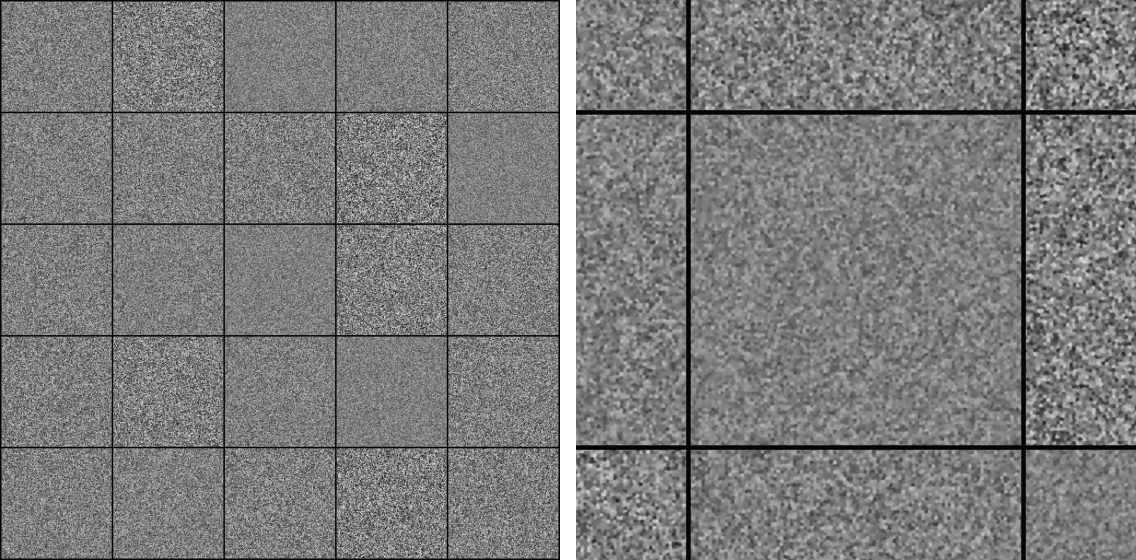
Left: the whole. Right: its middle third, enlarged.
Write a WebGL 2 fragment shader that draws this pattern.

```glsl
#version 300 es
precision highp float;

#define TILES 5
#define LINE_WIDTH 0.0027
#define LINE_GRAY 0.02
#define MEAN_GRAY 0.495
#define GRAIN_CELLS 512.0
#define GRAIN_BASE 0.14
#define GRAIN_RANGE 0.32
#define GRAIN_SHARPNESS 4.0
#define GRAIN_JITTER 0.7

uniform vec2 u_resolution;
out vec4 fragColor;

// Relative grain strength of each tile, bottom row first
const float tileContrast[TILES * TILES] = float[](
    0.54, 0.50, 0.62, 0.88, 0.68,
    0.60, 0.76, 0.43, 0.27, 0.62,
    0.52, 0.40, 0.27, 0.80, 0.60,
    0.50, 0.54, 0.60, 0.92, 0.24,
    0.50, 0.76, 0.27, 0.35, 0.47
);

vec4 hash42(vec2 p) {
    vec4 q = fract(p.xyxy * vec4(0.1031, 0.1030, 0.0973, 0.1099));
    q += dot(q, q.wzxy + 33.33);
    return fract((q.xxyz + q.yzzw) * q.zywx);
}

// Cellular grain in -1..1: random grays blended softly around jittered points
float cellularGrain(vec2 p) {
    vec2 cell = floor(p);
    float graySum = 0.0;
    float weightSum = 0.0;
    for (int y = -1; y <= 1; y++) {
        for (int x = -1; x <= 1; x++) {
            vec2 neighbor = cell + vec2(x, y);
            vec4 rnd = hash42(neighbor + 17.0);
            vec2 offset = neighbor + 0.5 + GRAIN_JITTER * (rnd.xy - 0.5) - p;
            float weight = exp(-GRAIN_SHARPNESS * dot(offset, offset));
            graySum += weight * (rnd.z + rnd.w - 1.0);
            weightSum += weight;
        }
    }
    return graySum / weightSum;
}

void main() {
    vec2 uv = gl_FragCoord.xy / u_resolution;
    vec2 pixelSize = 1.0 / u_resolution;

    // Tile grid, inset so the outer lines lie fully inside the canvas
    float pitch = (1.0 - LINE_WIDTH) / float(TILES);
    vec2 grid = (uv - 0.5 * LINE_WIDTH) / pitch;
    ivec2 tile = clamp(ivec2(floor(grid)), 0, TILES - 1);

    // Grain with its own contrast in every tile
    float contrast = tileContrast[tile.y * TILES + tile.x];
    float amplitude = GRAIN_BASE + GRAIN_RANGE * contrast;
    float gray = MEAN_GRAY + amplitude * cellularGrain(uv * GRAIN_CELLS);

    // Antialiased dividing lines
    vec2 lineDistance = abs(grid - round(grid)) * pitch;
    vec2 coverage = clamp((0.5 * LINE_WIDTH - lineDistance) / pixelSize + 0.5, 0.0, 1.0);
    gray = mix(clamp(gray, 0.0, 1.0), LINE_GRAY, max(coverage.x, coverage.y));

    fragColor = vec4(vec3(gray), 1.0);
}
```
